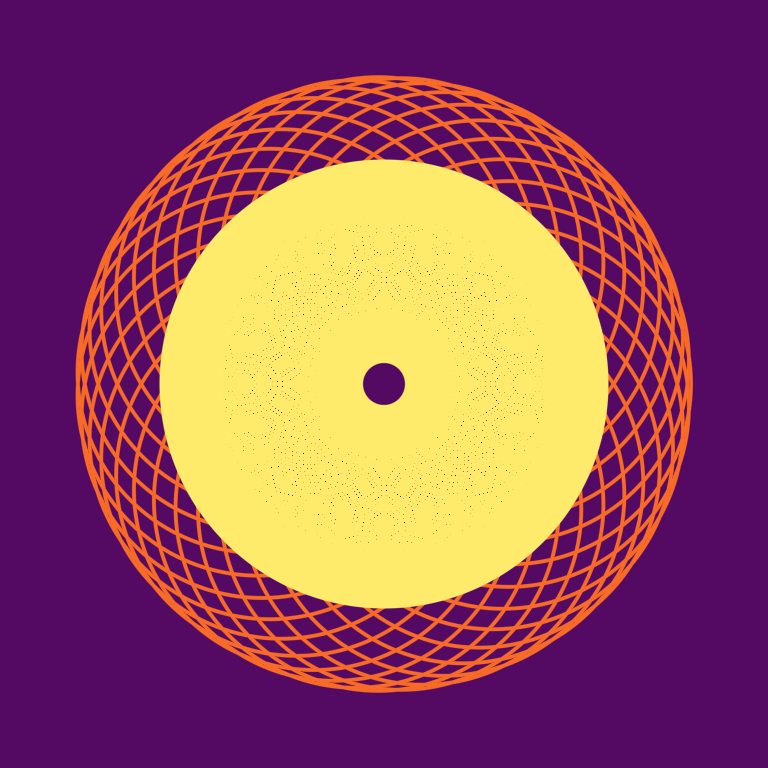
This pattern is drawn by a three.js fragment shader. Its source:

```glsl
// Two nested spirograph rosettes: an open orange lattice under a dense yellow ring.
varying vec2 vUv;

const float TAU = 6.2831853;

// Antialiased coverage of a signed distance
float fill(float d) {
  return 1.0 - smoothstep(-0.001, 0.001, d);
}

// Open lattice: equal circles whose centres turn around the middle
float circleRosette(vec2 p, float orbit, float radius) {
  float nearest = 1.0;
  for (int i = 0; i < 35; i++) {
    float angle = TAU * float(i) / 35.0;
    vec2 centre = orbit * vec2(cos(angle), sin(angle));
    nearest = min(nearest, abs(length(p - centre) - radius));
  }
  return nearest;
}

// Distance to one family of evenly turned strands
float strandDistance(float angle, float count, float spacing) {
  return abs(fract(angle * count / TAU + 0.5) - 0.5) * spacing;
}

// Tiny openings where the rising and falling strands of an epitrochoid cross
float weaveGaps(vec2 p, float a, float b, float speed, float count) {
  float r2 = dot(p, p);
  float c = clamp((r2 - a * a - b * b) / (2.0 * a * b), -1.0, 1.0);
  float s = sqrt(1.0 - c * c);
  float sweep = acos(c) / (speed - 1.0) + atan(b * s, a + b * c);

  // Perpendicular spacing between neighbouring strands at this radius
  float pace = sqrt(a * a + speed * speed * b * b + 2.0 * a * b * speed * c);
  float spacing = TAU / count * a * b * (speed - 1.0) * s / pace;

  float theta = atan(p.y, p.x);
  float rising = strandDistance(theta - sweep, count, spacing);
  float falling = strandDistance(theta + sweep, count, spacing);
  return smoothstep(0.0018, 0.0022, min(rising, falling));
}

void main() {
  vec2 p = vUv - 0.5;
  float r = length(p);

  vec3 plum = vec3(0.33, 0.04, 0.39);
  vec3 orange = vec3(0.97, 0.42, 0.15);
  vec3 yellow = vec3(1.0, 0.92, 0.42);

  // Orange lattice
  float lattice = fill(circleRosette(p, 0.165, 0.2347) - 0.0025);
  vec3 color = mix(plum, orange, lattice);

  // Yellow ring with a round hole and pinprick gaps
  float ring = fill(max(r - 0.2923, 0.0273 - r));
  ring *= 1.0 - weaveGaps(p, 0.1598, 0.1325, 2.5, 128.0);
  color = mix(color, yellow, ring);

  gl_FragColor = vec4(color, 1.0);
}
```
